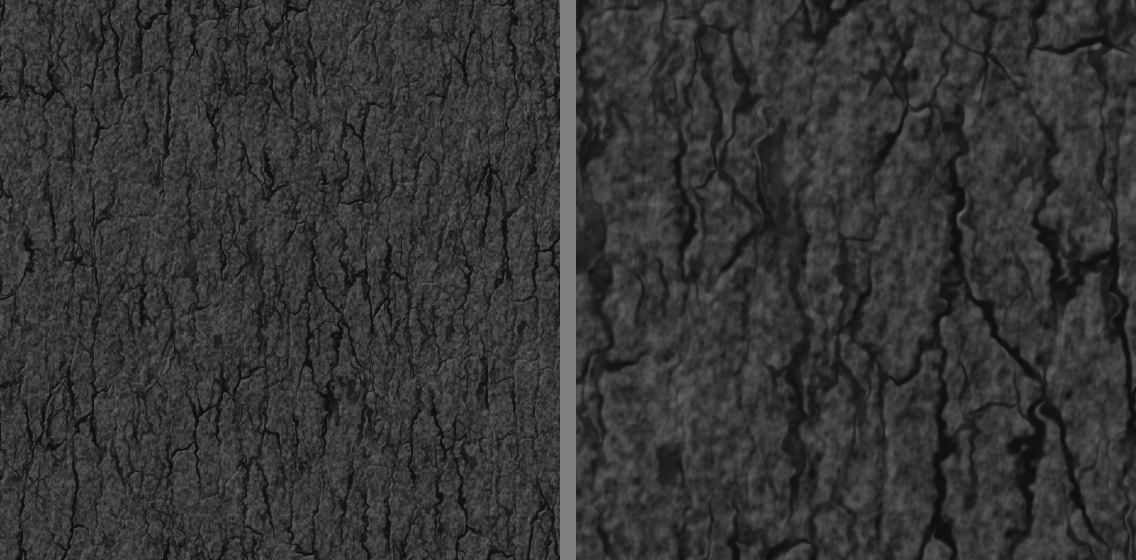
Left, the full canvas; right, a detail of the centre.
Reproduce this texture procedurally as a Shadertoy shader.

```glsl
const vec2 PLATE_GRID = vec2(23.0, 6.0);
const vec2 FLAKE_GRID = vec2(42.0, 13.0);
const vec3 BARK_TONE = vec3(0.232);
const vec3 CREVICE_TONE = vec3(0.06);

vec2 hash2(vec2 p) {
    vec3 q = fract(p.xyx * vec3(0.1031, 0.1030, 0.0973));
    q += dot(q, q.yzx + 33.33);
    return fract((q.xx + q.yz) * q.zy);
}

float valueNoise(vec2 p) {
    vec2 cell = floor(p);
    vec2 f = fract(p);
    f = f * f * (3.0 - 2.0 * f);
    float low = mix(hash2(cell).x, hash2(cell + vec2(1, 0)).x, f.x);
    float high = mix(hash2(cell + vec2(0, 1)).x, hash2(cell + vec2(1, 1)).x, f.x);
    return mix(low, high, f.y);
}

float fbm(vec2 p, int octaves) {
    float sum = 0.0, weight = 0.5, total = 0.0;
    for (int i = 0; i < octaves; i++) {
        sum += weight * valueNoise(p);
        total += weight;
        weight *= 0.5;
        p = mat2(1.6, 1.2, -1.2, 1.6) * p + 17.3;
    }
    return sum / total;
}

vec2 noiseOffset(vec2 p) {
    return vec2(valueNoise(p), valueNoise(p + 53.7)) - 0.5;
}

// Bends straight cell borders into ragged, fibrous edges
vec2 raggedWarp(vec2 p) {
    vec2 bend = noiseOffset(p * vec2(11.0, 6.0)) * vec2(0.020, 0.050);
    bend += noiseOffset(p * vec2(44.0, 30.0)) * vec2(0.012, 0.022);
    bend += noiseOffset(p * vec2(105.0, 95.0)) * vec2(0.008, 0.010);
    bend += noiseOffset(p * 210.0) * 0.004;
    return p + bend;
}

// Distance to the nearest border of stretched cells, in canvas units
float cellBorder(vec2 p, vec2 grid) {
    vec2 q = p * grid;
    vec2 base = floor(q);
    vec2 nearest = vec2(0.0), nearestCell = base;
    float best = 9.0;
    for (int y = -1; y <= 1; y++)
    for (int x = -1; x <= 1; x++) {
        vec2 cell = base + vec2(x, y);
        vec2 r = cell + vec2(0.2, 0.05) + vec2(0.6, 0.9) * hash2(cell) - q;
        float d = dot(r, r);
        if (d < best) {
            best = d;
            nearest = r;
            nearestCell = cell;
        }
    }
    float border = 1.0;
    for (int y = -2; y <= 2; y++)
    for (int x = -2; x <= 2; x++) {
        vec2 cell = nearestCell + vec2(x, y);
        vec2 r = cell + vec2(0.2, 0.05) + vec2(0.6, 0.9) * hash2(cell) - q;
        vec2 span = r - nearest;
        if (dot(span, span) > 0.0001)
            border = min(border, dot(0.5 * (nearest + r), span) / length(span * grid));
    }
    return border;
}

float crack(float border, float width, float softness) {
    return 1.0 - smoothstep(width * 0.4, width + softness, border);
}

float surfaceHeight(vec2 p, float border) {
    float rough = fbm(p * vec2(80.0, 52.0), 4);
    return rough + 0.28 * smoothstep(0.0, 0.007, border);
}

void mainImage(out vec4 fragColor, in vec2 fragCoord) {
    vec2 p = fragCoord / iResolution.y + 3.0;
    vec2 warped = raggedWarp(p);
    float plates = cellBorder(warped, PLATE_GRID);
    float flakes = cellBorder(warped + 7.31, FLAKE_GRID);

    // Relief lit from the upper left
    vec2 towardLight = vec2(-0.0012, 0.0019);
    float litBorder = cellBorder(raggedWarp(p + towardLight), PLATE_GRID);
    float slope = surfaceHeight(p, plates) - surfaceHeight(p + towardLight, litBorder);
    float relief = clamp(slope * 0.44, -0.10, 0.07);

    // Mottling, upright fibres and fine grain
    float mottle = fbm(p * vec2(30.0, 12.0) + 4.0, 2) - 0.5;
    float fibre = fbm(p * vec2(150.0, 34.0) + 9.0, 2) - 0.5;
    float grain = fbm(p * vec2(230.0, 200.0), 2) - 0.5;
    vec3 colour = BARK_TONE + relief + 0.05 * mottle + 0.06 * fibre + 0.20 * grain;

    // Cracks open and close along their length
    float openness = smoothstep(0.38, 0.70, fbm(p * vec2(24.0, 13.0) + 21.0, 3));
    float flaking = smoothstep(0.42, 0.70, fbm(p * vec2(30.0, 16.0) + 41.0, 3));
    float deep = crack(plates, mix(0.0001, 0.0027, openness), 0.0020);
    float shallow = crack(flakes, mix(0.0001, 0.0018, flaking), 0.0018);
    float gouge = smoothstep(0.74, 0.86, fbm(warped * vec2(75.0, 17.0) + 63.0, 2));
    float shade = crack(plates, 0.001, 0.007);

    colour *= 1.0 - 0.16 * shade * openness;
    colour = mix(colour, CREVICE_TONE, shallow * mix(0.06, 0.70, flaking));
    colour = mix(colour, CREVICE_TONE, 0.65 * gouge);
    colour = mix(colour, CREVICE_TONE, deep * mix(0.22, 0.97, openness));
    fragColor = vec4(clamp(colour, 0.0, 1.0), 1.0);
}
```
